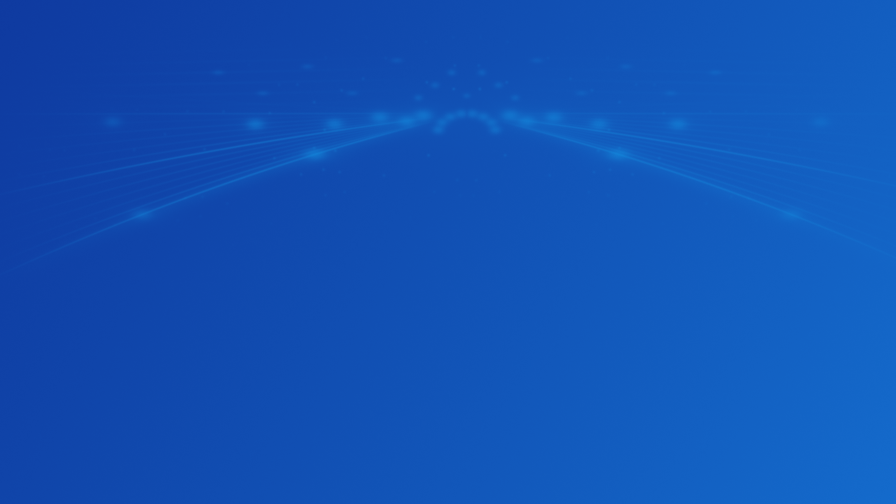
Write a Shadertoy shader that draws this background.

```glsl
#define AXIS_X 0.521
#define APEX_Y 0.775
#define STRANDS 15
#define STRAND_GAP 0.083
#define STRAND_WIDTH 0.0021
#define STRAND_LIGHT 0.46
#define BEAD_LIGHT 0.85
#define SPECK_CELL 0.045
#define DARK_BLUE vec3(0.058, 0.228, 0.628)
#define LIGHT_BLUE vec3(0.078, 0.418, 0.798)
#define GLOW_BLUE vec3(0.075, 0.545, 0.870)

float hash(vec2 p) {
    vec3 q = fract(vec3(p.xyx) * 0.1031);
    q += dot(q, q.yzx + 33.33);
    return fract((q.x + q.y) * q.z);
}

float softDot(vec2 offset, vec2 radius) {
    vec2 q = offset / radius;
    return exp(-dot(q, q));
}

// Height of a strand: bend 1 is the lowest arc, bend 0 is level
float arcHeight(float x, float bend) {
    return APEX_Y - bend * x * (0.233 + 0.122 * x);
}

// Fine strands fanning out from the apex
float strands(vec2 p) {
    float light = 0.0;
    float width = max(STRAND_WIDTH, 0.6 / iResolution.y);
    float reach = smoothstep(0.05, 0.2, p.x) * (1.0 - smoothstep(0.4, 1.02, p.x));
    for (int i = 0; i < STRANDS; i++) {
        float n = float(i);
        float bend = 1.0 - n * STRAND_GAP;
        float slope = bend * (0.233 + 0.244 * p.x);
        float d = (p.y - arcHeight(p.x, bend)) / sqrt(1.0 + slope * slope);
        float major = 1.0 - step(0.5, mod(n, 6.0));
        float random = hash(vec2(n, 7.0));
        float weight = mix(0.06 + 0.55 * random * random, 1.0, major);
        weight *= mix(0.3, 1.0, smoothstep(0.0, 0.45, bend));
        light += weight * exp(-d * d / (width * width));
        light += 0.16 * major * bend * exp(-d * d / 0.00012);
    }
    // Diffuse light under the lowest arc and faint level streaks above
    float below = p.y - arcHeight(p.x, 1.04);
    light += 0.18 * exp(-below * below / 0.0003);
    float streak = pow(0.5 + 0.5 * cos(p.y * 290.0 + p.x * 6.0), 6.0);
    light += 0.10 * streak * softDot(vec2(p.x - 0.5, p.y - 0.84), vec2(0.35, 0.05));
    return light * reach;
}

// Glowing beads on the strands, mirrored with them
float beads(vec2 p) {
    float light = 0.0;
    for (int i = 1; i <= 6; i++) {
        float n = float(i);
        float x = 0.086 * exp(0.3 * (n - 1.0) + 0.024 * (n - 1.0) * (n - 1.0));
        float bend = mod(n, 2.0) < 0.5 ? 0.65 - 0.115 * (n - 1.0) : 0.18;
        float strength = n > 5.5 ? 0.3 : 0.75;
        vec2 offset = p - vec2(x, arcHeight(x, bend));
        light += strength * softDot(offset, vec2(0.016, 0.010));
        light += 0.12 * strength * softDot(offset, vec2(0.045, 0.022));
    }
    for (int i = 0; i < 2; i++) {
        float x = 0.301 + 0.343 * float(i);
        vec2 offset = p - vec2(x, arcHeight(x, 1.0));
        float strength = 0.85 - 0.45 * float(i);
        light += strength * softDot(offset, vec2(0.019, 0.010));
        light += 0.15 * strength * softDot(offset, vec2(0.06, 0.025));
    }
    // Small upper beads alternate between two levels
    for (int i = 0; i < 5; i++) {
        float n = float(i);
        float y = mod(n, 2.0) < 0.5 ? 0.880 - 0.006 * n : 0.815;
        light += 0.25 * softDot(p - vec2(0.139 + 0.0885 * n, y), vec2(0.011, 0.005));
    }
    // Short diagonal row over the apex
    for (int i = 0; i < 3; i++) {
        vec2 center = vec2(0.03, 0.856) + float(i) * vec2(0.033, -0.025);
        light += 0.35 * softDot(p - center, vec2(0.008, 0.006));
    }
    // Half ring at the apex
    for (int i = 0; i < 4; i++) {
        float angle = 0.12 + 0.42 * float(i);
        vec2 center = vec2(0.0, 0.738) + vec2(0.057, 0.037) * vec2(cos(angle), sin(angle));
        light += 0.6 * softDot(p - center, vec2(0.011, 0.008));
    }
    return light + 0.3 * softDot(p - vec2(0.0, 0.81), vec2(0.007, 0.005));
}

// Tiny scattered points around the strands
float specks(vec2 p) {
    vec2 cell = floor(p / SPECK_CELL);
    vec2 place = 0.2 + 0.6 * vec2(hash(cell), hash(cell + 19.7));
    vec2 offset = p - (cell + place) * SPECK_CELL;
    float chosen = step(0.65, hash(cell + 41.3));
    float band = softDot(vec2(p.x, p.y - arcHeight(p.x, 0.5)), vec2(0.6, 0.12));
    return 0.32 * chosen * band * softDot(offset, vec2(0.003));
}

void mainImage(out vec4 fragColor, in vec2 fragCoord) {
    vec2 uv = fragCoord / iResolution.xy;
    vec2 p = vec2(abs(uv.x - AXIS_X) * iResolution.x / iResolution.y, uv.y);

    // Diagonal background, darkest at the upper left
    float slide = 0.76 * uv.x + 0.24 * (1.0 - uv.y);
    vec3 color = mix(DARK_BLUE, LIGHT_BLUE, pow(slide, 1.1));

    float light = STRAND_LIGHT * strands(p) + BEAD_LIGHT * beads(p) + specks(p);
    light += 0.05 * softDot(p - vec2(0.0, 0.77), vec2(0.5, 0.07));
    color = mix(color, GLOW_BLUE, 1.0 - exp(-light));

    // Fine grain keeps the gradient free of bands
    color += (hash(fragCoord) - 0.5) / 255.0;
    fragColor = vec4(color, 1.0);
}
```
